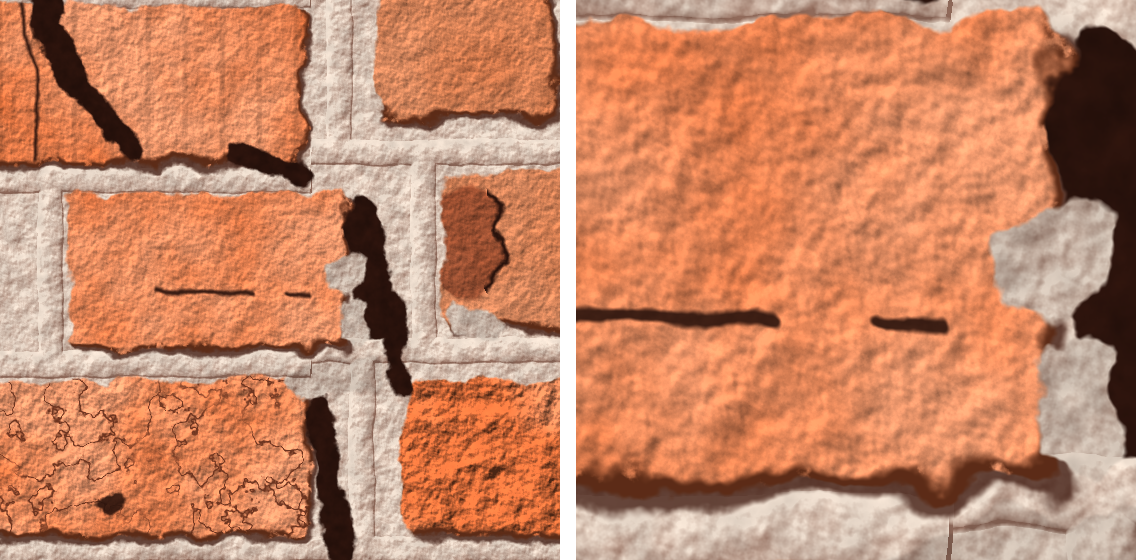
Left: the whole. Right: its middle third, enlarged.
This texture is drawn by a WebGL 1 fragment shader. Its source:

```glsl
precision highp float;
uniform vec2 u_resolution;

float hash(vec2 p) {
  p = fract(p * vec2(0.1031, 0.1137));
  p += dot(p, p.yx + 33.33);
  return fract((p.x + p.y) * p.x * 17.0);
}

float noise(vec2 p) {
  vec2 i = floor(p), f = fract(p);
  f = f * f * (3.0 - 2.0 * f);
  return mix(mix(hash(i), hash(i + vec2(1, 0)), f.x),
             mix(hash(i + vec2(0, 1)), hash(i + 1.0), f.x), f.y);
}

float fbm(vec2 p) {
  float sum = 0.0, amp = 0.5;
  for (int i = 0; i < 5; i++) {
    sum += amp * noise(p);
    p = mat2(1.6, 1.2, -1.2, 1.6) * p + 7.3;
    amp *= 0.5;
  }
  return sum;
}

float segment(vec2 p, vec2 a, vec2 b) {
  vec2 ab = b - a;
  return length(p - a - ab * clamp(dot(p - a, ab) / dot(ab, ab), 0.0, 1.0));
}

vec2 ragged(vec2 p, float amount) {
  return p + amount * (vec2(fbm(p * 22.0 + 40.0), fbm(p * 22.0 + 90.0)) - 0.48);
}

// Distance to the nearest brick; id holds its side and course
float bricks(vec2 p, out vec2 id) {
  float nearest = 1.0;
  id = vec2(0.0);
  for (float row = 0.0; row < 3.0; row++) {
    for (float side = 0.0; side < 2.0; side++) {
      float odd = mod(row, 2.0);
      vec2 lo = mix(vec2(-0.1 + 0.225 * odd, 0.04 + 0.335 * row),
                    vec2(0.72 - 0.025 * row + 0.095 * odd, 0.04 + 0.375 * row), side);
      vec2 hi = vec2(mix(0.555 + 0.07 * odd - 0.005 * row, 1.1 - 0.055 * row * (1.0 - odd), side), lo.y + 0.28);
      vec2 q = abs(p - 0.5 * (lo + hi)) - 0.5 * (hi - lo) + 0.02;
      float d = length(max(q, 0.0)) + min(max(q.x, q.y), 0.0) - 0.02;
      if (d < nearest) { nearest = d; id = vec2(side, row); }
    }
  }
  return nearest;
}

// Rounded beads tooled along the joints, over gritty mortar
float mortarHeight(vec2 p) {
  vec2 q = ragged(p, 0.012);
  float pitch = 0.33 + 0.025 * step(0.555, q.x);
  float row = floor((q.y - 0.02) / pitch), odd = mod(row, 2.0);
  float d = abs(mod(q.y - 0.02 + 0.5 * pitch, pitch) - 0.5 * pitch);
  d = min(d, abs(q.x - 0.645 + 0.02 * row - 0.13 * odd));
  d = min(d, abs(q.x - mix(-1.0, 0.09, odd)));
  return 0.012 * sqrt(max(0.0, 1.0 - d * d / 0.00048)) + 0.018 * fbm(p * 45.0);
}

float brickHeight(vec2 p, float rough) {
  return rough * 0.025 * fbm(p * 28.0) + 0.004 * fbm(p * 110.0);
}

// Open fracture stepping down the wall
float fracture(vec2 p) {
  float d = segment(p, vec2(0.07, 1.02), vec2(0.13, 0.86)) - 0.027;
  d = min(d, segment(p, vec2(0.13, 0.86), vec2(0.235, 0.73)) - 0.02);
  d = min(d, segment(p, vec2(0.42, 0.725), vec2(0.54, 0.69)) - 0.02);
  d = min(d, segment(p, vec2(0.65, 0.61), vec2(0.675, 0.43)) - 0.035);
  d = min(d, segment(p, vec2(0.69, 0.48), vec2(0.71, 0.31)) - 0.018);
  return min(d, segment(p, vec2(0.575, 0.27), vec2(0.605, 0.01)) - 0.024);
}

void main() {
  vec2 p = gl_FragCoord.xy / u_resolution;
  float aa = 1.5 / min(u_resolution.x, u_resolution.y) + 0.001;
  vec2 toLight = vec2(-0.6, 0.8), q = ragged(p, 0.045), id, other;
  vec3 dark = vec3(0.16, 0.07, 0.045);
  float grain = fbm(p * 70.0), broad = fbm(p * 7.0 + 3.0);
  float edge = bricks(q, id);

  // Mortar with cast shadows
  float slope = (mortarHeight(p) - mortarHeight(p + toLight * 0.004)) / 0.004;
  vec3 mortar = mix(vec3(0.67, 0.55, 0.49), vec3(0.92, 0.85, 0.79), clamp(0.72 + 0.9 * slope, -0.5, 1.1));
  mortar *= 0.88 + 0.22 * grain;
  float shade = 1.0 - smoothstep(-0.004, 0.004, bricks(q + toLight * 0.012, other));
  vec3 color = mix(mortar, dark * 1.6, 0.8 * shade);

  // Fired clay, rougher on the lower right brick
  float coarse = id.x * step(id.y, 0.5), crazed = (1.0 - id.x) * step(id.y, 0.5);
  float rough = 0.3 + 0.9 * coarse + 0.35 * crazed;
  float tilt = (brickHeight(p, rough) - brickHeight(p + toLight * 0.004, rough)) / 0.004;
  vec3 clay = mix(vec3(0.86, 0.43, 0.23), vec3(0.94, 0.60, 0.43), clamp(2.2 * broad - 0.45 - 0.5 * coarse, 0.0, 1.0));
  clay = mix(clay, vec3(0.80, 0.50, 0.34), 0.65 * id.x * step(0.5, id.y));
  clay *= clamp(0.98 + 0.7 * tilt, 0.35, 1.2) * (0.9 + 0.2 * grain);
  clay *= 1.0 - 0.12 * smoothstep(0.8, 1.0, cos(p.x * 95.0)) * step(1.5, id.y) * (1.0 - id.x);
  float veins = 1.0 - smoothstep(0.0, 0.025, abs(fbm(p * 17.0) - 0.48));
  clay = mix(clay, vec3(0.42, 0.2, 0.12), veins * crazed * smoothstep(0.4, 0.65, broad + 0.15));

  // Broken lower edges, slit, hairline crack and chipped pit
  float lip = smoothstep(-0.003, 0.006, bricks(q - toLight * 0.014, other));
  clay = mix(clay, vec3(0.36, 0.17, 0.09), lip * smoothstep(0.3, 0.5, grain + 0.1));
  vec2 fine = ragged(p, 0.02);
  float mark = min(segment(fine, vec2(0.28, 0.482), vec2(0.45, 0.478)), segment(fine, vec2(0.51, 0.475), vec2(0.55, 0.475))) - 0.004;
  mark = min(mark, min(segment(fine, vec2(0.035, 1.0), vec2(0.07, 0.86)), segment(fine, vec2(0.07, 0.86), vec2(0.06, 0.72))) - 0.003);
  mark = min(mark, length((q - vec2(0.2, 0.1)) * vec2(0.7, 1.0)) - 0.016);
  clay = mix(clay, dark, 0.9 * (1.0 - smoothstep(-aa, aa, mark)));
  float spall = length((q - vec2(0.835, 0.57)) * vec2(1.0, 0.55)) - 0.06;
  clay *= mix(vec3(0.72, 0.6, 0.55), vec3(1.0), smoothstep(-aa, aa, spall));
  clay = mix(clay, dark, (1.0 - smoothstep(0.0, 0.008, abs(spall))) * step(0.87, q.x));
  color = mix(color, clay, 1.0 - smoothstep(-aa, aa, edge));

  // Dark gap, then mortar lumps left over it
  color = mix(color, dark * (0.75 + 0.5 * grain), 1.0 - smoothstep(-aa, aa, fracture(q)));
  float lump = min(length(q - vec2(0.62, 0.515)) - 0.036, segment(q, vec2(0.63, 0.45), vec2(0.635, 0.41)) - 0.022);
  lump = min(lump, segment(q, vec2(0.55, 0.32), vec2(0.65, 0.335)) - 0.03);
  lump = min(lump, segment(q, vec2(0.82, 0.43), vec2(0.88, 0.41)) - 0.022);
  color = mix(color, mortar * 0.9, 1.0 - smoothstep(-aa, aa, lump));
  gl_FragColor = vec4(color, 1.0);
}
```
